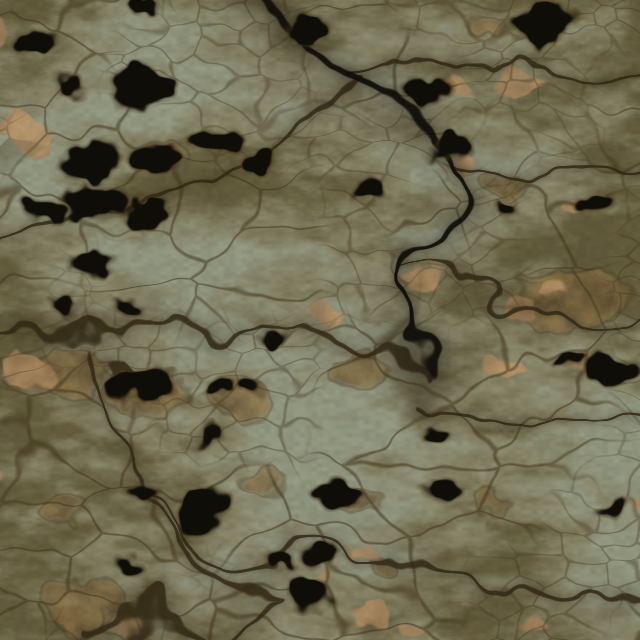
Reproduce this texture procedurally as a three.js fragment shader.

```glsl
// Thin section of weathered rock: grey-green ground, winding dark veins, black and ochre grains.
varying vec2 vUv;

const vec3 PALE = vec3(0.56, 0.58, 0.49);
const vec3 GROUND = vec3(0.52, 0.51, 0.40);
const vec3 OLIVE = vec3(0.38, 0.35, 0.23);
const vec3 BROWN = vec3(0.25, 0.20, 0.10);
const vec3 INK = vec3(0.06, 0.05, 0.03);
const vec3 OCHRE = vec3(0.47, 0.38, 0.23);
const vec3 PEACH = vec3(0.67, 0.53, 0.37);

float hash(vec2 p) {
  return fract(sin(dot(p, vec2(127.1, 311.7))) * 43758.5453);
}

vec2 hash2(vec2 p) {
  return vec2(hash(p), hash(p + 19.7));
}

float noise(vec2 p) {
  vec2 i = floor(p);
  vec2 f = fract(p);
  f = f * f * (3.0 - 2.0 * f);
  float low = mix(hash(i), hash(i + vec2(1.0, 0.0)), f.x);
  float high = mix(hash(i + vec2(0.0, 1.0)), hash(i + 1.0), f.x);
  return mix(low, high, f.y);
}

float fbm(vec2 p) {
  float sum = 0.0;
  float amp = 0.52;
  for (int i = 0; i < 5; i++) {
    sum += amp * noise(p);
    p = p * 2.03 + 11.3;
    amp *= 0.5;
  }
  return sum;
}

vec2 wobble(vec2 p, float freq) {
  return vec2(noise(p * freq + 3.1), noise(p * freq + 37.4)) - 0.5;
}

// Thin lines along the borders of scattered cells
float cracks(vec2 p, float scale, float width) {
  vec2 q = p * scale * vec2(0.8, 1.3);
  float near = 9.0;
  float next = 9.0;
  for (int j = -1; j <= 1; j++) {
    for (int i = -1; i <= 1; i++) {
      vec2 cell = floor(q) + vec2(float(i), float(j));
      float d = length(cell + hash2(cell + scale) - q);
      next = min(next, max(near, d));
      near = min(near, d);
    }
  }
  return 1.0 - smoothstep(0.0, width * scale * 2.0, next - near);
}

// Signed distance to scattered flat grains, more frequent on the left by the given bias
float grains(vec2 p, float scale, float density, float bias, float seed) {
  vec2 q = p * scale;
  float dist = 1.0;
  for (int j = -1; j <= 1; j++) {
    for (int i = -1; i <= 1; i++) {
      vec2 cell = floor(q) + vec2(float(i), float(j));
      vec2 rnd = hash2(cell + seed);
      float size = mix(0.13, 0.40, pow(hash(cell + seed + 5.3), 1.5));
      float chance = density * (1.0 + bias * (0.5 - cell.x / scale));
      float d = length((q - cell - 0.2 - 0.6 * rnd) * vec2(0.75, 1.25)) - size;
      if (hash(cell + seed + 8.9) < chance) dist = min(dist, d);
    }
  }
  return dist / scale;
}

// One stretch of vein: solid core with a faint stain around it
float vein(vec2 p, vec2 a, vec2 b, float width) {
  vec2 ab = b - a;
  float d = length(p - a - ab * clamp(dot(p - a, ab) / dot(ab, ab), 0.0, 1.0));
  return max(1.0 - smoothstep(0.3 * width, width, d), 0.42 * exp(-d / (2.2 * width)));
}

float trunkX(float y) {
  return min(0.68, 0.40 + (1.02 - y) * 1.08);
}

float sideVeins(vec2 p, float w) {
  float v = vein(p, vec2(0.56, 0.88), vec2(0.36, 0.72), w);
  v = max(v, vein(p, vec2(0.36, 0.72), vec2(-0.1, 0.62), w));
  v = max(v, vein(p, vec2(-0.1, 0.43), vec2(0.50, 0.50), w));
  v = max(v, vein(p, vec2(0.50, 0.50), vec2(0.68, 0.41), w));
  v = max(v, vein(p, vec2(0.10, 0.44), vec2(0.25, 0.16), w * 1.3));
  v = max(v, vein(p, vec2(0.25, 0.16), vec2(1.1, 0.07), w));
  v = max(v, vein(p, vec2(0.26, 0.15), vec2(0.42, 0.09), w * 1.4));
  v = max(v, vein(p, vec2(0.42, 0.09), vec2(0.12, -0.02), w * 1.4));
  for (int i = 0; i < 4; i++) {
    float y = 0.89 - 0.165 * float(i);
    v = max(v, vein(p, vec2(trunkX(y), y), vec2(1.1, y - 0.01), w * 0.75));
  }
  return v;
}

void main() {
  vec2 p = vUv;

  // Mottled ground with fine flat streaks
  float tone = 0.5 + 1.7 * (fbm(p * vec2(4.0, 7.0)) - 0.5);
  tone += 0.7 * (fbm(p * vec2(20.0, 46.0) + 7.0) - 0.5);
  vec3 color = mix(OLIVE, GROUND, smoothstep(0.05, 0.58, tone));
  color = mix(color, PALE, smoothstep(0.48, 0.85, tone));
  color *= 0.95 + 0.10 * noise(p * vec2(110.0, 150.0));

  // Ochre and peach grains with darker rims
  vec2 rough = p + 0.035 * wobble(p, 22.0) + 0.014 * wobble(p, 65.0);
  float ochre = grains(rough, 6.0, 0.30, 0.6, 2.0);
  float grit = fbm(p * 38.0);
  color = mix(color, OCHRE * (0.6 + 0.8 * grit), 0.7 * (1.0 - smoothstep(-0.012, 0.004, ochre)));
  color = mix(color, BROWN, 0.3 * (1.0 - smoothstep(0.0, 0.006, abs(ochre))));
  float peach = grains(rough, 13.0, 0.07, 0.3, 41.0);
  color = mix(color, PEACH * (0.8 + 0.4 * grit), 0.8 * (1.0 - smoothstep(-0.005, 0.003, peach)));

  // Hairline cracks that fade in and out
  vec2 bent = p + 0.06 * wobble(p, 9.0) + 0.02 * wobble(p, 31.0);
  float fade = smoothstep(0.25, 0.7, noise(p * 9.0 + 5.0));
  color = mix(color, BROWN, 0.55 * fade * cracks(bent, 8.0, 0.004));
  color = mix(color, BROWN, 0.38 * (1.0 - fade) * cracks(bent, 19.0, 0.003));

  // Winding veins: brown branches and a black trunk
  float bend = mix(1.3, 0.55, smoothstep(0.62, 0.82, p.y));
  vec2 wound = p + bend * (0.10 * wobble(p, 7.0) + 0.04 * wobble(p, 19.0)) + 0.008 * wobble(p, 50.0);
  float swell = 0.7 + 0.6 * noise(p * 14.0);
  color = mix(color, BROWN * 0.75, 0.88 * sideVeins(wound, 0.006 * swell));
  vec2 elbow = vec2(0.68, 0.76);
  float trunk = vein(wound, vec2(0.36, 1.06), elbow, 0.011 * swell);
  trunk = max(trunk, vein(wound, elbow, vec2(0.68, 0.42), 0.009 * swell));
  color = mix(color, INK, 0.95 * trunk);

  // Black grains with a narrow brown fringe
  float black = grains(rough, 11.0, 0.25, 1.3, 73.0);
  color = mix(color, BROWN, 0.5 * (1.0 - smoothstep(0.0, 0.009, black)));
  color = mix(color, INK, 1.0 - smoothstep(-0.003, 0.003, black));

  gl_FragColor = vec4(color, 1.0);
}
```
